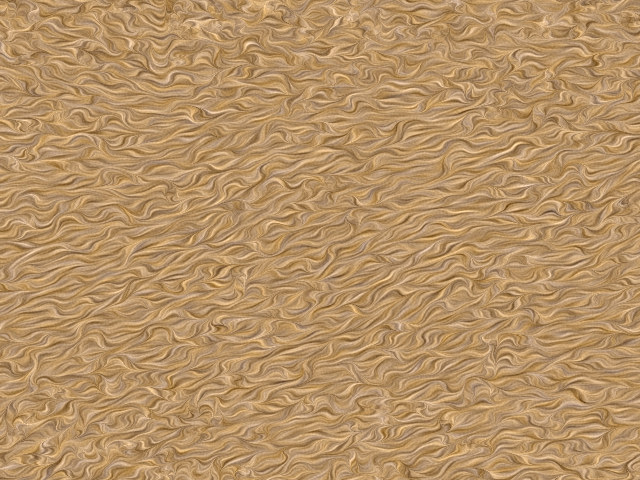
Write a Shadertoy shader that draws this texture.

```glsl
#define STRAND_FREQ 140.0
#define FIBRE_FREQ 245.0
#define TINT_FREQ 75.0
#define CURL_FREQ vec2(21.0, 36.0)
#define STEP_LENGTH 0.0028
#define STEPS 12
#define STRAND_GAIN 11.5
#define FIBRE_GAIN 10.5
#define GRAIN 0.07
#define BASE_COLOR vec3(0.715, 0.572, 0.402)
#define LIGHT_SLOPE vec3(0.085, 0.083, 0.080)
#define WARM_SLOPE vec3(0.10, 0.0, -0.24)

const mat2 TILT = mat2(0.8, 0.6, -0.6, 0.8);

// Unit gradient at a lattice point
vec2 gradientAt(vec2 cell) {
    vec3 h = fract(cell.xyx * vec3(0.1031, 0.1030, 0.0973));
    h += dot(h, h.yzx + 33.33);
    float angle = 6.2832 * fract((h.x + h.y) * h.z);
    return vec2(cos(angle), sin(angle));
}

float gradientNoise(vec2 p) {
    vec2 cell = floor(p);
    vec2 f = p - cell;
    vec2 u = f * f * (3.0 - 2.0 * f);
    vec2 e = vec2(0.0, 1.0);
    float a = dot(gradientAt(cell), f);
    float b = dot(gradientAt(cell + e.yx), f - e.yx);
    float c = dot(gradientAt(cell + e.xy), f - e.xy);
    float d = dot(gradientAt(cell + e.yy), f - e.yy);
    return mix(mix(a, b, u.x), mix(c, d, u.x), u.y);
}

// Broad lie of the strands (x) and how strongly they curl (y)
vec2 lieAndCurl(vec2 p) {
    float upperLeft = smoothstep(0.3, 0.9, p.y - 0.3 * p.x);
    float lie = mix(0.32, -0.15, upperLeft) + 0.5 * gradientNoise(p * 3.0 + 7.0);
    float restless = smoothstep(0.7, 1.0, p.y) + 0.5 * smoothstep(0.3, 0.0, p.y);
    float curl = 0.85 + 0.8 * restless + 0.7 * gradientNoise(p * 4.0 + 31.0);
    return vec2(lie, curl);
}

// Local strand direction: gentle waves with occasional tight hooks
vec2 flowDirection(vec2 p, vec2 lieCurl) {
    float n = gradientNoise(p * CURL_FREQ + 50.0);
    float angle = lieCurl.x + lieCurl.y * n * (1.6 + 13.0 * n * n);
    return vec2(cos(angle), sin(angle));
}

// Strand, fibre and tint noise at one point
vec3 pigment(vec2 p) {
    vec2 q = TILT * p;
    return vec3(gradientNoise(q * STRAND_FREQ + 90.0),
                gradientNoise(q * FIBRE_FREQ + 170.0),
                gradientNoise(q * TINT_FREQ + 260.0));
}

// Pigment smeared both ways along the flow
vec3 smearedPigment(vec2 p) {
    vec2 lieCurl = lieAndCurl(p);
    vec3 sum = pigment(p);
    float total = 1.0;
    for (int side = -1; side <= 1; side += 2) {
        vec2 q = p;
        for (int i = 1; i <= STEPS; i++) {
            q += float(side) * STEP_LENGTH * flowDirection(q, lieCurl);
            float weight = 0.5 + 0.5 * cos(3.1416 * float(i) / float(STEPS + 1));
            sum += weight * pigment(q);
            total += weight;
        }
    }
    return sum / total;
}

void mainImage(out vec4 fragColor, in vec2 fragCoord) {
    vec2 p = fragCoord / iResolution.y;
    vec3 smear = smearedPigment(p);

    // Light and dark strands with finer fibres between them
    float light = STRAND_GAIN * smear.x + FIBRE_GAIN * smear.y;
    light += 0.25 * gradientNoise(p * 5.0 + 12.0);
    vec3 color = BASE_COLOR + LIGHT_SLOPE * light;

    // Orange to grey tint, then a fine grain
    color += WARM_SLOPE * smear.z;
    color += GRAIN * gradientNoise(TILT * p * 250.0 + 400.0);
    fragColor = vec4(clamp(color, 0.0, 1.0), 1.0);
}
```
